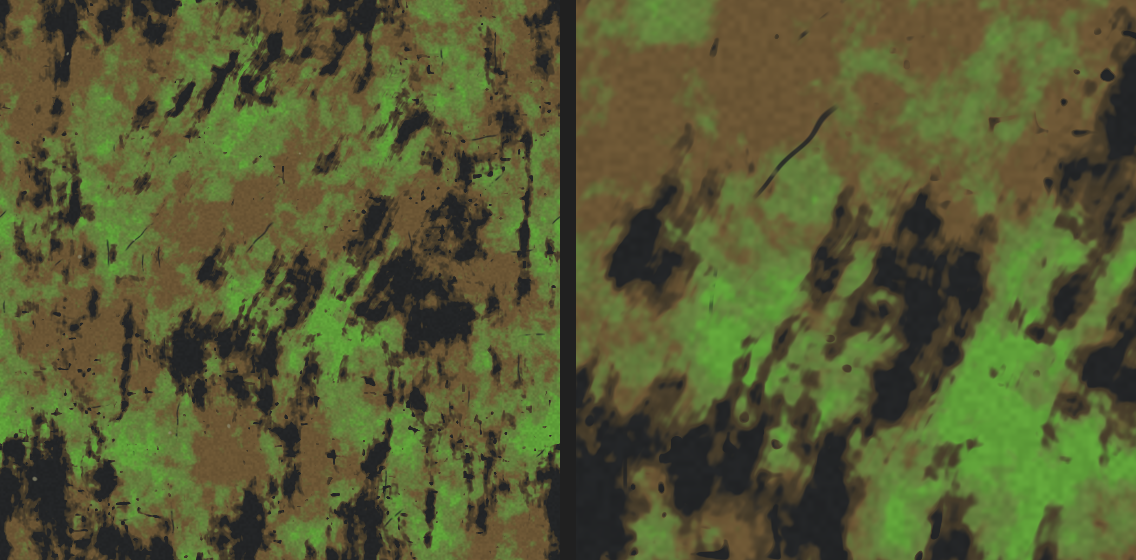
Left: the whole. Right: its middle third, enlarged.
A Shadertoy shader for this texture:

```glsl
const vec3 SOOT = vec3(0.135, 0.142, 0.148);
const vec3 DARK_RUST = vec3(0.275, 0.235, 0.165);
const vec3 RUST = vec3(0.42, 0.335, 0.205);
const vec3 GREEN = vec3(0.395, 0.505, 0.245);
const vec3 BRIGHT_GREEN = vec3(0.375, 0.63, 0.225);
const vec3 PALE_CHIP = vec3(0.55, 0.54, 0.42);

const float NOISE_DEVIATION = 0.2145;
const float OCTAVE_GAIN = 0.62;
const float WARP = 0.014;
const float PAINT_LEVEL = 0.55;
const float RUST_RIM = 0.9;
const float GRAIN = 0.13;
const vec2 SLANT_CENTER = vec2(0.5, 0.67);
const vec2 SLANT_DIR = vec2(0.447, 0.894);
const int TRAILS = 18;
const int SCRATCHES = 48;
const int CHIPS = 7;

// Integer hash: three random values in 0..1
vec3 hash3(vec2 cell, float seed) {
    uvec3 v = uvec3(ivec3(vec3(cell, seed))) * 1664525u + 1013904223u;
    v.x += v.y * v.z; v.y += v.z * v.x; v.z += v.x * v.y;
    v ^= v >> 16u;
    v.x += v.y * v.z; v.y += v.z * v.x; v.z += v.x * v.y;
    return vec3(v >> 8u) / 16777216.0;
}

// Value noise that wraps after a whole number of cells
float noise(vec2 uv, vec2 period, float seed) {
    vec2 p = uv * period;
    vec2 i = floor(p), f = p - i;
    f = f * f * (3.0 - 2.0 * f);
    vec2 a = mod(i, period), b = mod(i + 1.0, period);
    return mix(mix(hash3(a, seed).x, hash3(vec2(b.x, a.y), seed).x, f.x),
               mix(hash3(vec2(a.x, b.y), seed).x, hash3(b, seed).x, f.x), f.y);
}

// Layered noise with zero mean and unit deviation
float fbm(vec2 uv, vec2 period, int octaves, float seed) {
    float sum = 0.0, power = 0.0, amp = 1.0;
    for (int i = 0; i < octaves; i++) {
        sum += amp * (noise(uv, period, seed + float(i)) - 0.5);
        power += amp * amp;
        amp *= OCTAVE_GAIN;
        period *= 2.0;
    }
    return sum / (NOISE_DEVIATION * sqrt(power));
}

vec2 wrapOffset(vec2 d) {
    return fract(d + 0.5) - 0.5;
}

float slantedArea(vec2 uv) {
    return smoothstep(0.40, 0.22, length(wrapOffset(uv - SLANT_CENTER)));
}

// Soft stroke around a center, tapering at both ends
float stroke(vec2 uv, vec2 center, vec2 dir, float halfLength, float halfWidth, float soft) {
    vec2 d = wrapOffset(uv - center);
    float along = abs(dot(d, dir));
    float across = abs(dot(d, vec2(-dir.y, dir.x)));
    return smoothstep(halfWidth + soft, halfWidth - soft, across)
         * smoothstep(halfLength, halfLength * 0.6, along);
}

void mainImage(out vec4 fragColor, in vec2 fragCoord) {
    vec2 uv = fragCoord / iResolution.xy;
    float pixel = 1.0 / iResolution.y;
    vec2 warped = uv + WARP * (vec2(noise(uv, vec2(13.0), 1.0), noise(uv, vec2(13.0), 2.0)) - 0.5)
                + 0.3 * WARP * (vec2(noise(uv, vec2(53.0), 3.0), noise(uv, vec2(53.0), 4.0)) - 0.5);

    // Streaks: upright, turning diagonal in one area; the integer shear keeps the tiling
    vec2 sheared = vec2(2.0 * warped.x - warped.y, warped.y);
    float streaks = mix(fbm(warped, vec2(21.0, 5.0), 5, 10.0),
                        fbm(sheared, vec2(13.0, 5.0), 5, 20.0), slantedArea(uv));

    // Grime: clumps, streaks, ragged edges, long trails and specks
    float fine = fbm(warped, vec2(31.0), 4, 30.0);
    float grime = 0.62 * fbm(warped, vec2(6.0), 6, 40.0) + 0.56 * streaks + 0.42 * fine;
    float trails = 0.0;
    for (int i = 0; i < TRAILS; i++) {
        vec3 r = hash3(vec2(i, 7), 50.0);
        vec2 dir = slantedArea(r.xy) > 0.5 ? SLANT_DIR : vec2(0.0, 1.0);
        trails = max(trails, stroke(warped, r.xy, dir, mix(0.06, 0.17, r.z), 0.008, 0.007));
    }
    float peppered = smoothstep(-0.6, 0.8, fbm(uv, vec2(5.0), 3, 60.0));
    float specks = smoothstep(0.78, 0.92, noise(warped, vec2(113.0), 70.0)) * peppered;
    grime += 1.2 * trails + 1.3 * specks;

    // Paint wearing through to rust, most of all around the grime
    float paint = 0.70 * fbm(warped, vec2(5.0), 6, 80.0) + 0.50 * fbm(warped, vec2(23.0), 5, 90.0)
                + 0.30 * fbm(warped, vec2(67.0), 3, 100.0) - 0.30 * streaks;
    paint += PAINT_LEVEL - RUST_RIM * smoothstep(-0.2, 0.9, grime);
    vec3 color = mix(RUST, GREEN, smoothstep(-0.4, 1.4, paint));
    color = mix(color, BRIGHT_GREEN, smoothstep(1.3, 2.6, paint));
    color = mix(color, DARK_RUST, smoothstep(0.25, 0.8, grime));
    color = mix(color, SOOT, smoothstep(0.8, 1.2, grime));

    // Thin scratches: mostly upright, some level, some diagonal
    float scratches = 0.0;
    for (int i = 0; i < SCRATCHES; i++) {
        vec3 r = hash3(vec2(i, 3), 110.0);
        float kind = fract(r.z * 17.0);
        vec2 dir = kind < 0.55 ? vec2(0.0, 1.0) : kind < 0.78 ? vec2(0.995, 0.1) : vec2(0.707);
        scratches = max(scratches, stroke(warped, r.xy, dir, mix(0.012, 0.045, r.z), 0.0012, pixel));
    }
    color = mix(color, SOOT, 0.85 * scratches * smoothstep(-0.9, 0.3, fine));

    // Pale chips and overall grain
    for (int i = 0; i < CHIPS; i++) {
        vec3 r = hash3(vec2(i, 5), 120.0);
        float d = length(wrapOffset(warped - r.xy)) - mix(0.0015, 0.0035, r.z);
        color = mix(color, PALE_CHIP, 0.8 * smoothstep(pixel, -pixel, d));
    }
    color *= 1.0 + GRAIN * (noise(uv, vec2(256.0), 130.0) - 0.5);
    fragColor = vec4(color, 1.0);
}
```
